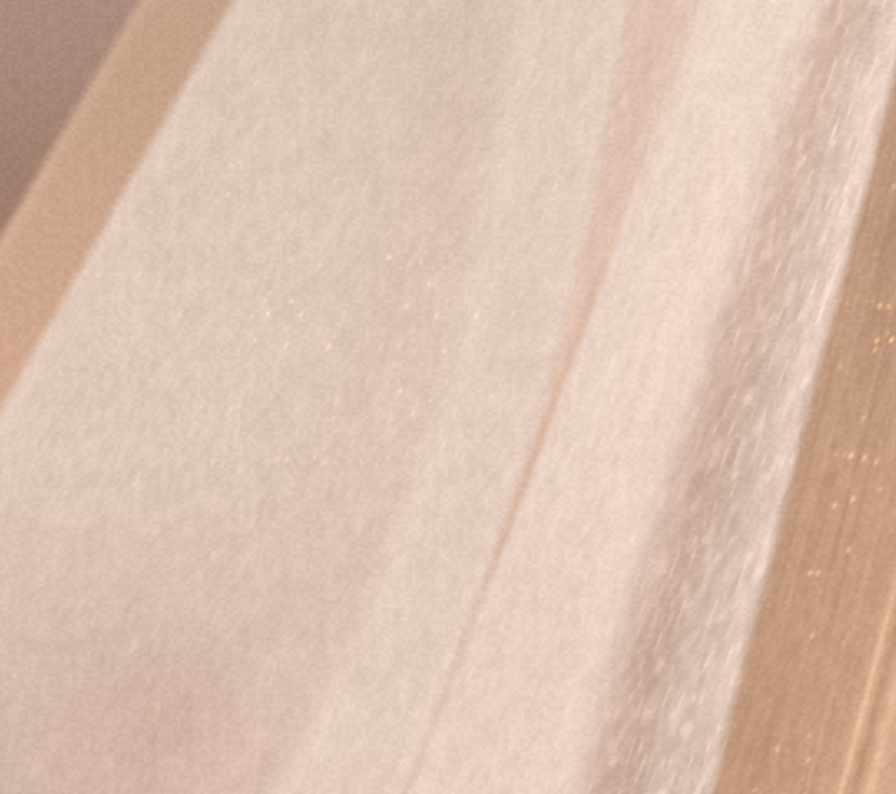
A WebGL 2 fragment shader for this texture:

```glsl
#version 300 es
precision highp float;
// Layers of sheer blush fabric falling in slanted folds.
// Each fold border is a curve x(y); tones are blended across the borders,
// then woven grain, long threads and scattered glints are added.
uniform vec2 u_resolution;
out vec4 outColor;

float hash(vec2 p) {
  return fract(sin(dot(p, vec2(127.1, 311.7))) * 43758.5453);
}

float noise(vec2 p) {
  vec2 i = floor(p), f = fract(p);
  f = f * f * (3.0 - 2.0 * f);
  return mix(mix(hash(i), hash(i + vec2(1, 0)), f.x),
             mix(hash(i + vec2(0, 1)), hash(i + vec2(1, 1)), f.x), f.y);
}

float fbm(vec2 p) {
  float sum = 0.0, amp = 0.5;
  for (int i = 0; i < 4; i++) {
    sum += amp * noise(p);
    p = p * 2.03 + 17.3;
    amp *= 0.6;
  }
  return sum;
}

// Horizontal distance to a fold border given as a quadratic in y.
float fold(vec2 uv, float a, float b, float c) {
  return uv.x - (a + b * uv.y + c * uv.y * uv.y);
}

float edge(float d, float soft) {
  return smoothstep(-soft, soft, d);
}

float ridge(float d, float width) {
  return exp(-d * d / (width * width));
}

// Small bright specks, at most one per cell of a slanted grid.
float glints(vec2 p, float scale, float density) {
  vec2 g = p * scale, cell = floor(g);
  float sum = 0.0;
  for (int j = -1; j <= 1; j++)
    for (int i = -1; i <= 1; i++) {
      vec2 c = cell + vec2(i, j);
      vec2 center = c + vec2(hash(c + 3.1), hash(c + 8.7));
      vec2 d = (g - center) * vec2(1.0, 0.75);
      sum += step(1.0 - density, hash(c)) * hash(c + 5.3) * exp(-dot(d, d) * 18.0);
    }
  return sum;
}

void main() {
  vec2 uv = gl_FragCoord.xy / u_resolution;
  float y = uv.y;
  vec2 p = vec2(uv.x * 1.128, y);
  vec2 weave = vec2(p.x - 0.36 * y, y);
  float wobble = 0.008 * (noise(weave * vec2(24.0, 6.0)) - 0.5);

  // Fold borders, from left to right
  float shadowD = fold(uv, -0.364, 0.52, 0.0);
  float hemD = fold(uv, -0.245, 0.505, 0.0) + wobble * 0.3;
  float veilD = fold(uv, 0.30, 0.48, -0.20) + wobble;
  float pleatL = fold(uv, 0.452, 0.37, -0.12) + wobble * 0.5;
  float pleatR = fold(uv, 0.456, 0.345, -0.02);
  float sheerD = fold(uv, 0.655, 0.27, -0.01) + wobble * 2.0;
  float brownD = fold(uv, 0.794, 0.225, 0.0) + wobble * 0.3;
  float trimD = fold(uv, 0.938, 0.235, 0.0);

  // Shadowed corner and tan hem
  vec3 col = mix(vec3(0.62, 0.49, 0.42), vec3(0.67, 0.55, 0.49), smoothstep(0.7, 1.0, y));
  vec3 hem = mix(vec3(0.82, 0.66, 0.56), vec3(0.77, 0.63, 0.54), smoothstep(0.5, 1.0, y));
  col = mix(col, hem, edge(shadowD, 0.009));
  col += 0.03 * ridge(shadowD - 0.008, 0.010);

  // Wide pale panel, warmer toward the foot
  vec3 pale = mix(vec3(0.835, 0.725, 0.665), vec3(0.875, 0.785, 0.73), smoothstep(0.0, 0.5, y));
  pale = mix(pale, vec3(0.86, 0.775, 0.715), smoothstep(0.7, 1.0, y));
  pale += 0.03 * ridge(fold(uv, 0.25, 0.46, -0.1), 0.06) * (1.0 - y);
  pale -= vec3(0.016, 0.024, 0.027) * ridge(veilD + 0.05, 0.07) * smoothstep(0.1, 0.4, y);
  pale -= vec3(0.015, 0.022, 0.026) * ridge(length(uv - vec2(0.17, 0.1)), 0.12);
  col = mix(col, pale, edge(hemD, 0.009));
  col += 0.014 * ridge(hemD - 0.012, 0.012);

  // Lighter veil, narrow peach pleat, bright panel
  vec3 veil = mix(vec3(0.895, 0.80, 0.745), vec3(0.88, 0.80, 0.74), y);
  col = mix(col, veil, edge(veilD, 0.024 + 0.04 * smoothstep(0.5, 1.0, y)));
  col += 0.014 * ridge(veilD - 0.014, 0.014);
  vec3 peach = mix(vec3(0.88, 0.76, 0.685), vec3(0.885, 0.77, 0.695), y);
  col = mix(col, peach, edge(pleatL, 0.010));
  vec3 bright = mix(vec3(0.91, 0.81, 0.755), vec3(0.925, 0.84, 0.785), y);
  col = mix(col, bright, edge(pleatR, 0.008 + 0.02 * smoothstep(0.5, 1.0, y)));
  float crease = smoothstep(0.1, 0.4, y) * (1.0 - smoothstep(0.5, 0.85, y));
  col -= vec3(0.04, 0.06, 0.07) * ridge(pleatR + 0.003, 0.006) * (0.15 + 0.85 * crease);
  col += 0.016 * ridge(pleatL + 0.012, 0.008);
  col -= vec3(0.01, 0.02, 0.025) * ridge(pleatL - 0.03, 0.007) * smoothstep(0.6, 0.9, y);
  col += vec3(0.015, 0.008, 0.004) * ridge(sheerD + 0.055, 0.04);

  // Sheer tan fold, then the brown layer under it
  vec3 sheer = mix(vec3(0.795, 0.675, 0.60), vec3(0.86, 0.765, 0.71),
                   smoothstep(0.01, 0.11, sheerD));
  sheer += vec3(0.05, 0.053, 0.055) * smoothstep(0.3, 0.85, y);
  float inSheer = edge(sheerD, 0.034);
  col = mix(col, sheer, inSheer);
  vec3 brown = mix(vec3(0.765, 0.605, 0.495), vec3(0.735, 0.585, 0.485), smoothstep(0.3, 0.9, y));
  brown = mix(brown, vec3(0.83, 0.665, 0.55), smoothstep(0.06, 0.19, brownD) * (1.0 - y));
  float inBrown = edge(brownD, 0.008);
  col = mix(col, brown, inBrown);
  col += 0.025 * ridge(brownD + 0.014, 0.008);
  float trimFade = 1.0 - smoothstep(0.2, 0.4, y);
  col += vec3(0.10, 0.09, 0.07) * trimFade * (ridge(trimD, 0.004) + 0.6 * ridge(trimD - 0.03, 0.007));
  col -= 0.05 * trimFade * ridge(trimD - 0.014, 0.005);

  // Mottling, slanted fibres, long threads and fine grain
  float cloth = edge(hemD, 0.01);
  float rough = inSheer * (1.0 - inBrown);
  col += (fbm(weave * vec2(50.0, 28.0)) - 0.54) * 0.04 * cloth;
  col += (noise(weave * vec2(130.0, 48.0)) - 0.5) * (0.006 + 0.018 * cloth + 0.03 * rough);
  float fibre = noise(weave * vec2(200.0, 50.0) + 9.0);
  col += (fibre * fibre * fibre - 0.2) * (0.016 * cloth + 0.07 * rough);
  col += (noise(vec2(brownD * 190.0, y * 3.0)) - 0.5) * 0.045 * inBrown;
  col += (noise(vec2(sheerD * 170.0, y * 4.0)) - 0.5) * 0.022 * edge(pleatR, 0.02);
  col += (noise(p * 240.0) - 0.5) * 0.042;

  // Glints
  float spread = cloth * (0.3 + 0.8 * ridge(length(uv - vec2(0.40, 0.58)), 0.16));
  col += vec3(0.11, 0.10, 0.09) * glints(weave, 85.0, 0.10) * spread;
  float strand = 0.25 + ridge(brownD - 0.07, 0.03);
  col += vec3(0.24, 0.19, 0.11) * glints(weave + 4.0, 75.0, 0.12) * inBrown * strand;

  outColor = vec4(clamp(col, 0.0, 1.0), 1.0);
}
```
